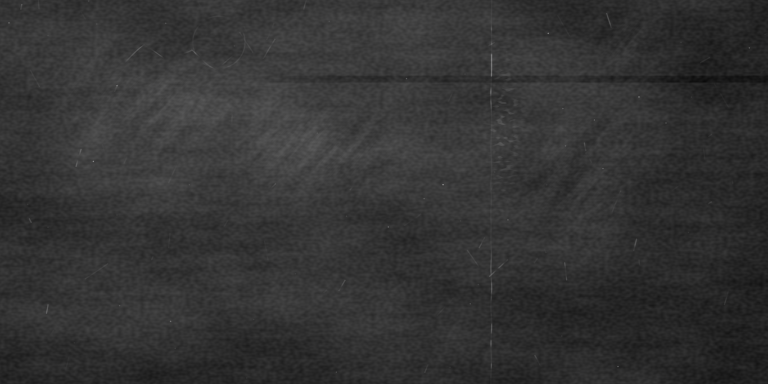
Give the GLSL for this texture, as a Shadertoy shader.

```glsl
const vec3  BOARD_TINT = vec3(1.0, 1.0, 1.003);
const float EDGE_TONE = 0.145;
const float CENTER_GLOW = 0.105;
const vec2  GLOW_POS = vec2(0.75, 0.68);
const vec2  GLOW_SIZE = vec2(0.95, 0.52);
const float CLOUD_AMOUNT = 0.084;
const float STREAK_AMOUNT = 0.038;
const float SMEAR_AMOUNT = 0.11;
const float GRAIN_AMOUNT = 0.056;
const float SMEAR_ANGLE = 0.86;
const float SEAM_X = 1.279;
const float GROOVE_Y = 0.794;
const float GROOVE_HALF = 0.009;
const float GROOVE_DARK = 0.062;
const float SCRATCH_WIDTH = 0.0008;
const int   SCRATCH_COUNT = 64;
const int   SPECK_COUNT = 48;

vec2 hash2(vec2 p) {
    vec3 q = fract(p.xyx * vec3(0.1031, 0.1030, 0.0973));
    q += dot(q, q.yzx + 33.33);
    return fract((q.xx + q.yz) * q.zy);
}

float cornerSlope(vec2 cell, vec2 offset) {
    float a = 6.2832 * hash2(cell + 71.0).x;
    return dot(vec2(cos(a), sin(a)), offset);
}

float gradientNoise(vec2 p) {
    vec2 i = floor(p), f = fract(p);
    vec2 u = f * f * f * (f * (f * 6.0 - 15.0) + 10.0);
    vec2 e = vec2(1.0, 0.0);
    float low = mix(cornerSlope(i, f), cornerSlope(i + e, f - e), u.x);
    float high = mix(cornerSlope(i + e.yx, f - e.yx), cornerSlope(i + 1.0, f - 1.0), u.x);
    return 1.4 * mix(low, high, u.y);
}

float fbm(vec2 p) {
    float sum = 0.0, amp = 0.5;
    for (int i = 0; i < 5; i++) {
        sum += amp * gradientNoise(p);
        p = mat2(1.6, 0.5, -0.5, 1.6) * p * 1.2 + 17.3;
        amp *= 0.55;
    }
    return sum;
}

float blob(vec2 p, vec2 center, vec2 size) {
    vec2 d = (p - center) / size;
    return exp(-dot(d, d));
}

float segmentDist(vec2 p, vec2 a, vec2 b) {
    vec2 d = b - a;
    return length(p - a - d * clamp(dot(p - a, d) / dot(d, d), 0.0, 1.0));
}

float stroke(float d, float px) {
    return 1.0 - smoothstep(0.0, SCRATCH_WIDTH + px, d);
}

// Short random scratches and bright dust specks
float marks(vec2 p, float px) {
    float sum = 0.0;
    for (int i = 0; i < SCRATCH_COUNT; i++) {
        vec2 id = vec2(float(i), 5.0);
        vec2 a = hash2(id) * vec2(2.0, 1.0);
        vec2 r = hash2(id + 40.5), s = hash2(id + 90.5);
        float angle = mix(0.5, 2.2, r.x);
        vec2 b = a + mix(0.008, 0.07, r.y * r.y) * vec2(cos(angle), sin(angle));
        sum += stroke(segmentDist(p, a, b), px) * mix(0.03, 0.15, s.x * s.x * s.x);
    }
    sum *= smoothstep(-0.5, 0.3, gradientNoise(p * 45.0));
    for (int i = 0; i < SPECK_COUNT; i++) {
        vec2 id = vec2(float(i), 211.0);
        float s = hash2(id + 33.0).x;
        float d = length(p - hash2(id) * vec2(2.0, 1.0));
        sum += stroke(d, px) * mix(0.05, 0.38, s * s * s * s);
    }
    return sum;
}

// Faint zigzag and ring left from wiped chalk
float scrawl(vec2 p, float px) {
    float zig = 0.83 + 0.09 * abs(fract(p.x * 8.0) - 0.5) + 0.02 * gradientNoise(p * 9.0);
    float span = smoothstep(0.30, 0.36, p.x) * (1.0 - smoothstep(0.56, 0.62, p.x));
    float ring = abs(length(p - vec2(0.57, 0.89)) - 0.068);
    float worn = smoothstep(-0.35, 0.35, gradientNoise(p * 24.0));
    return worn * (0.12 * span * stroke(0.8 * abs(p.y - zig), px) + 0.05 * stroke(ring, px));
}

// Broken chalk line along the vertical joint, with smudges beside it
float seam(vec2 p, float px) {
    float d = abs(p.x - SEAM_X - 0.003 * gradientNoise(vec2(p.y * 14.0, 3.3)));
    float broken = smoothstep(-0.3, 0.4, gradientNoise(vec2(7.4, p.y * 48.0)));
    float upper = smoothstep(0.70, 0.75, p.y) * (1.0 - smoothstep(0.91, 0.94, p.y));
    float lower = 1.0 - smoothstep(0.25, 0.42, p.y);
    float line = stroke(d, px) * (0.03 + broken * (0.20 * upper + 0.13 * lower));
    float dabs = smoothstep(0.1, 0.6, gradientNoise(p * vec2(48.0, 110.0)));
    return line + 0.10 * dabs * blob(p, vec2(1.315, 0.67), vec2(0.04, 0.17));
}

void mainImage(out vec4 fragColor, in vec2 fragCoord) {
    vec2 p = fragCoord / iResolution.y;
    p.x *= 2.0 * iResolution.y / iResolution.x;
    float px = 1.0 / iResolution.y;

    // Broad light and dusty clouds
    float tone = EDGE_TONE + CENTER_GLOW * blob(p, GLOW_POS, GLOW_SIZE);
    tone += CLOUD_AMOUNT * fbm(p * vec2(2.6, 4.2) + 3.7);
    tone += STREAK_AMOUNT * fbm(p * vec2(3.5, 32.0) + 9.1);
    tone -= 0.022 * smoothstep(1.65, 2.0, p.x);

    // Diagonal eraser smears
    float c = cos(SMEAR_ANGLE), s = sin(SMEAR_ANGLE);
    vec2 q = vec2(c * p.x + s * p.y, c * p.y - s * p.x);
    float area = blob(p, vec2(0.84, 0.61), vec2(0.20, 0.10))
               + 0.8 * blob(p, vec2(0.38, 0.74), vec2(0.22, 0.13))
               + 0.8 * blob(p, vec2(1.50, 0.55), vec2(0.14, 0.18))
               + 0.8 * blob(p, vec2(1.62, 0.90), vec2(0.07, 0.07)) + 0.15;
    tone += SMEAR_AMOUNT * area * max(0.0, 0.17 + fbm(q * vec2(4.0, 26.0)));

    // Fine grain
    tone += GRAIN_AMOUNT * (0.65 * gradientNoise(p * vec2(85.0, 125.0))
                          + 0.35 * gradientNoise(p * 58.0 + 31.0));

    // Horizontal groove, fading in from the left
    float groove = 1.0 - smoothstep(GROOVE_HALF - px, GROOVE_HALF + px, abs(p.y - GROOVE_Y));
    tone -= GROOVE_DARK * groove * smoothstep(0.5, 1.0, p.x) * (0.85 + 0.3 * gradientNoise(p * 20.0));

    tone += marks(p, px) + scrawl(p, px) + seam(p, px);
    fragColor = vec4(clamp(tone * BOARD_TINT, 0.0, 1.0), 1.0);
}
```
